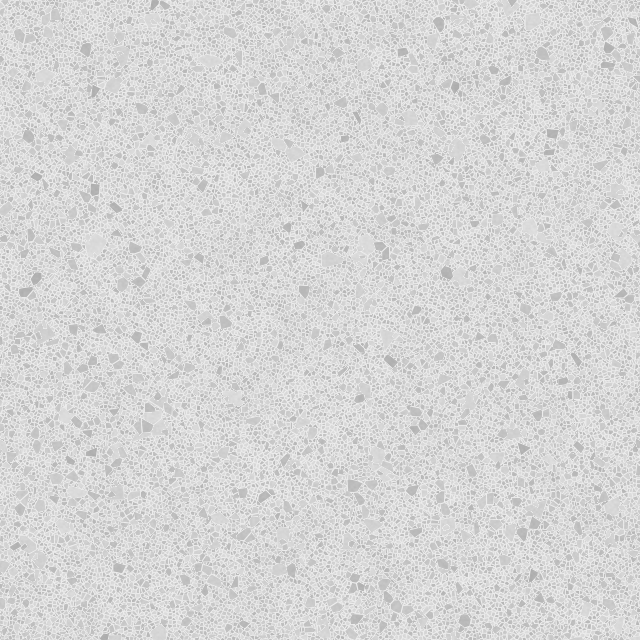
This texture is drawn by a Shadertoy shader. Its source:

```glsl
// Pale grey terrazzo: fine angular grains and scattered larger chips in white cement.

float hash(vec2 p) {
    return fract(sin(dot(p, vec2(127.1, 311.7))) * 43758.5453);
}

vec2 hash2(vec2 p) {
    return vec2(hash(p), hash(p + 57.3));
}

float valueNoise(vec2 p) {
    vec2 cell = floor(p), f = fract(p);
    f = f * f * (3.0 - 2.0 * f);
    return mix(mix(hash(cell), hash(cell + vec2(1, 0)), f.x),
               mix(hash(cell + vec2(0, 1)), hash(cell + vec2(1, 1)), f.x), f.y);
}

// Voronoi cell: x is the distance to its border, yz are two random values of the cell.
vec3 shard(vec2 p) {
    vec2 home = floor(p), nearest = vec2(0), toNearest = vec2(9);
    for (int y = -1; y <= 1; y++)
    for (int x = -1; x <= 1; x++) {
        vec2 cell = home + vec2(x, y);
        vec2 toSeed = cell + hash2(cell) - p;
        if (dot(toSeed, toSeed) < dot(toNearest, toNearest)) {
            toNearest = toSeed;
            nearest = cell;
        }
    }
    float border = 9.0;
    for (int y = -2; y <= 2; y++)
    for (int x = -2; x <= 2; x++) {
        if (x == 0 && y == 0) continue;
        vec2 cell = nearest + vec2(x, y);
        vec2 toSeed = cell + hash2(cell) - p;
        border = min(border, dot(0.5 * (toNearest + toSeed), normalize(toSeed - toNearest)));
    }
    return vec3(border, hash2(nearest + 19.7));
}

// Lays the chosen share of cells over the base, each with a rim of cement.
float addChips(float base, vec2 uv, float scale, float angle, float share,
               float rim, vec2 tones, float cement) {
    float c = cos(angle), s = sin(angle);
    vec3 chip = shard(mat2(c, s, -s, c) * uv * scale + scale);
    float pixel = scale / iResolution.y;
    float inside = smoothstep(rim - 0.6 * pixel, rim + 0.6 * pixel, chip.x);
    float mottle = 0.035 * (valueNoise(uv * 260.0) - 0.5);
    float tone = mix(tones.x, tones.y, chip.z) + mottle;
    return chip.y < share ? mix(cement, tone, inside) : base;
}

void mainImage(out vec4 fragColor, in vec2 fragCoord) {
    vec2 uv = fragCoord / iResolution.y;
    float cement = 0.925;

    // Dense bed of fine grains, with joints that widen and narrow slowly
    float joint = 0.10 + 0.06 * valueNoise(uv * 22.0);
    float grey = addChips(cement, uv, 168.0, 0.4, 1.0, joint, vec2(0.72, 0.86), cement);

    // Broad pale chips, then medium and large darker ones
    grey = addChips(grey, uv, 42.0, 1.1, 0.05, 0.03, vec2(0.81, 0.86), cement);
    grey = addChips(grey, uv, 105.0, 0.8, 0.20, 0.09, vec2(0.73, 0.85), cement);
    grey = addChips(grey, uv, 66.0, 0.2, 0.07, 0.06, vec2(0.69, 0.82), cement);

    // Faint overall grain
    grey += 0.02 * (valueNoise(uv * 420.0) - 0.5);
    fragColor = vec4(vec3(grey), 1.0);
}
```
